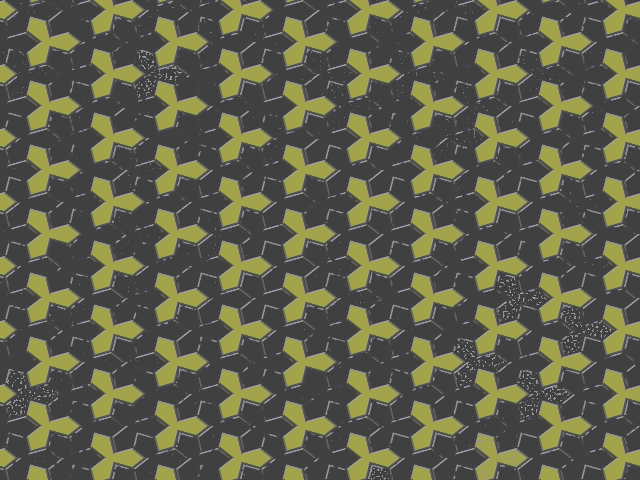
Give the GLSL for this pattern, as a Shadertoy shader.

```glsl
// Interlocking three-armed tiles on a flattened triangular lattice, one in three yellow.
// Each tile is a folded pair of half-planes; its slope gives a bevel lit from the upper left,
// and gradient noise breaks the dark bevels and scatters specks of wear tile by tile.

float hash(vec2 p) {
    vec3 q = fract(p.xyx * vec3(0.1031, 0.1030, 0.0973));
    q += dot(q, q.yzx + 33.33);
    return fract((q.x + q.y) * q.z);
}

vec2 randomGradient(vec2 cell) {
    float angle = 6.2832 * hash(cell);
    return vec2(cos(angle), sin(angle));
}

// Gradient noise, roughly -0.7 to 0.7
float gradientNoise(vec2 p) {
    vec2 i = floor(p), f = fract(p);
    vec2 w = f * f * f * (f * (f * 6.0 - 15.0) + 10.0);
    vec2 e = vec2(1.0, 0.0);
    float a = dot(randomGradient(i), f);
    float b = dot(randomGradient(i + e.xy), f - e.xy);
    float c = dot(randomGradient(i + e.yx), f - e.yx);
    float d = dot(randomGradient(i + e.xx), f - e.xx);
    return mix(mix(a, b, w.x), mix(c, d, w.x), w.y);
}

// Signed distance to one tile: three arms folded and mirrored onto half an arm
float tileDistance(vec2 p) {
    const float third = 2.0944;
    float angle = abs(mod(atan(p.y, p.x) + 0.5 * third, third) - 0.5 * third);
    vec2 q = length(p) * vec2(cos(angle), sin(angle));
    float notch = 0.18;
    vec2 shoulder = vec2(0.5, 0.2887);
    vec2 side = normalize(shoulder - notch * vec2(0.5, 0.866));
    vec2 tip = normalize(vec2(1.0 - notch, 0.0) - shoulder);
    return max(dot(q - shoulder, vec2(-side.y, side.x)),
               dot(q - shoulder, vec2(-tip.y, tip.x)));
}

void mainImage(out vec4 fragColor, in vec2 fragCoord) {
    vec2 uv = fragCoord / iResolution.y;
    vec2 p = uv * vec2(11.25, 12.99) - vec2(2.61, 0.589);
    float pixel = 12.0 / iResolution.y;

    // Find the tile that owns this point
    float d = 9.0;
    vec2 id = vec2(0.0), local = p;
    for (int j = -1; j <= 1; j++) {
        float row = round(p.y / 0.866) + float(j);
        float stagger = mod(row, 2.0);
        float column = round(p.x - 0.5 * stagger);
        for (int i = -1; i <= 1; i++) {
            vec2 cell = vec2(column + float(i), row);
            vec2 q = p - vec2(cell.x + 0.5 * stagger, row * 0.866);
            float dist = tileDistance(q);
            if (dist < d) { d = dist; id = cell; local = q; }
        }
    }
    bool yellow = mod(id.x - mod(id.y, 2.0) + 0.5, 3.0) < 1.0;

    // Bevel lighting from the slope of the distance
    vec2 e = vec2(0.006, 0.0);
    vec2 slope = vec2(tileDistance(local + e.xy) - tileDistance(local - e.xy),
                      tileDistance(local + e.yx) - tileDistance(local - e.yx));
    float lit = dot(slope / max(length(slope), 1e-4), vec2(-0.5, 0.866));

    // Wear differs per tile, with a few heavily scuffed ones
    float chance = hash(id + 61.7);
    float region = 0.5 + 0.5 * uv.y + 0.6 * gradientNoise(uv * 3.0 + 7.0);
    float wear = yellow ? 0.0 : 0.6 * pow(hash(id + 23.1), 1.6) * region;
    bool scuffed = chance > (yellow ? 0.985 : 0.96);
    if (scuffed) wear = 1.0;
    float grain = gradientNoise(uv * 215.0);
    float threshold = mix(0.58, 0.16, wear);
    float speck = smoothstep(threshold, threshold + 0.12, grain) * step(0.02, wear);

    // Flat face with specks
    vec3 face = yellow ? vec3(0.64, 0.64, 0.30) : vec3(0.25);
    vec3 dust = yellow ? vec3(0.59, 0.59, 0.50) : vec3(scuffed ? 0.60 : 0.47);
    face = mix(face, dust, speck);

    // Bevel: solid on yellow tiles, worn into dashes on dark ones
    float shine = smoothstep(-0.1, 0.9, lit);
    float breaks = gradientNoise(uv * 75.0 + 3.0) + 0.5 * gradientNoise(uv * 24.0);
    float kept = smoothstep(-0.12, 0.12, breaks + 0.5 * hash(id + 5.3) - 0.15);
    if (yellow) kept = 1.0;
    vec3 bevel = vec3(mix(yellow ? 0.33 : 0.26, 0.62, shine * kept));
    float seam = smoothstep(0.008 - 0.5 * pixel, 0.008 + 0.5 * pixel, -d);
    bevel = mix(vec3(0.25), bevel, seam);

    float inner = smoothstep(0.047 - 0.5 * pixel, 0.047 + 0.5 * pixel, -d);
    fragColor = vec4(mix(bevel, face, inner), 1.0);
}
```
